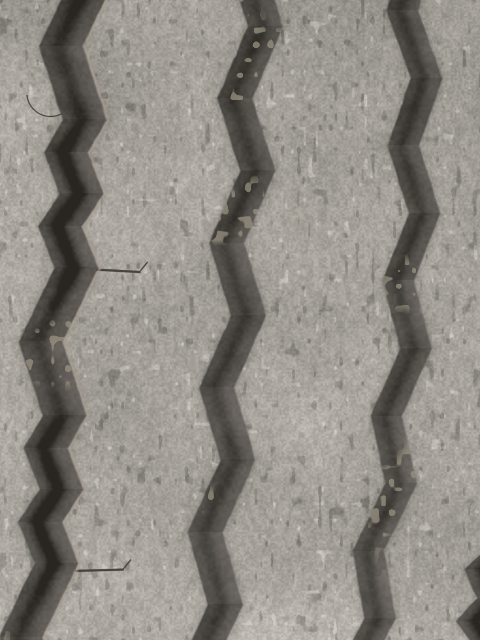
Give the GLSL for this texture, as a Shadertoy shader.

```glsl
// Worn tyre tread: grey speckled rubber cut by four zigzag grooves that lean left.
// Each groove is a folded centre line with a half width; shading runs across it,
// and value noise adds grain, stains and trapped grit. Lengths are in canvas heights.

const vec3 RUBBER_DARK  = vec3(0.52, 0.51, 0.48);
const vec3 RUBBER_LIGHT = vec3(0.78, 0.76, 0.73);
const vec3 GROOVE_DEEP  = vec3(0.16, 0.15, 0.13);
const vec3 GROOVE_FLOOR = vec3(0.43, 0.41, 0.39);
const vec3 GRIT         = vec3(0.60, 0.57, 0.51);
const vec3 CHAMFER      = vec3(0.67, 0.62, 0.57);

// Per groove: first inner corner, (slope, curvature), (period, half width, swing).
// A swing of zero selects the irregular three-tooth profile.
const vec2 START[4] = vec2[4](vec2(.091, .072), vec2(.367, .154), vec2(.630, .228), vec2(.80, .772));
const vec2 LEAN[4]  = vec2[4](vec2(-.068, 0.), vec2(-.052, -.025), vec2(-.016, -.111), vec2(-.76, 1.92));
const vec3 SHAPE[4] = vec3[4](vec3(.462, .034, 0.), vec3(.226, .0273, .042),
                              vec3(.211, .0245, .036), vec3(.326, .034, 0.));
// Corners of the three-tooth profile: (phase, sideways offset)
const vec2 TEETH[7] = vec2[7](vec2(0., .004), vec2(.25, .049), vec2(.36, .023), vec2(.5, .052),
                              vec2(.61, .022), vec2(.75, .052), vec2(1., .004));

float hash(vec2 p) {
    vec3 q = fract(vec3(p.xyx) * 0.1031);
    q += dot(q, q.yzx + 33.33);
    return fract((q.x + q.y) * q.z);
}

float noise(vec2 p) {
    vec2 i = floor(p), f = fract(p);
    f = f * f * (3.0 - 2.0 * f);
    return mix(mix(hash(i), hash(i + vec2(1, 0)), f.x),
               mix(hash(i + vec2(0, 1)), hash(i + vec2(1, 1)), f.x), f.y);
}

float fbm(vec2 p) {
    float sum = 0.0, amp = 0.5;
    for (int i = 0; i < 4; i++) { sum += amp * noise(p); p = p * 2.03 + 17.0; amp *= 0.5; }
    return sum / 0.9375;
}

float segment(vec2 p, vec2 a, vec2 b) {
    vec2 pa = p - a, ba = b - a;
    return length(pa - ba * clamp(dot(pa, ba) / dot(ba, ba), 0.0, 1.0));
}

float teeth(float phase) {
    float x = 0.0;
    for (int i = 0; i < 6; i++) {
        vec2 a = TEETH[i], b = TEETH[i + 1];
        if (phase >= a.x && phase < b.x) x = mix(a.y, b.y, (phase - a.x) / (b.x - a.x));
    }
    return x;
}

float centreLine(float y, vec2 start, vec2 lean, vec3 shape) {
    float dy = y - start.y, phase = fract(dy / shape.x);
    float fold = shape.z > 0.0 ? shape.z * (1.0 - abs(2.0 * phase - 1.0)) : teeth(phase);
    return start.x + dy * (lean.x + lean.y * dy) + fold;
}

vec3 rubber(vec2 p) {
    float tone = 0.47 + 0.22 * (p.y - 0.4) - 0.12 * (p.x - 0.35);
    tone += 0.55 * (fbm(p * 6.0) - 0.5) + 0.45 * (fbm(p * vec2(150, 85)) - 0.5);
    tone += 0.35 * (noise(p * 340.0) - 0.5);
    tone -= 0.45 * smoothstep(0.76, 0.92, noise(p * vec2(120, 60) + 40.0));  // scuffs
    tone += 0.40 * smoothstep(0.84, 0.96, noise(p * vec2(105, 80) + 90.0));  // dust
    return mix(RUBBER_DARK, RUBBER_LIGHT, clamp(tone, -0.2, 1.1));
}

// Thin cuts: hooked ones right of the first groove and one curl on its left.
float sipes(vec2 p) {
    float d = 1.0;
    for (int i = 0; i < 2; i++) {
        vec2 a = vec2(0.145, 0.421) + float(i) * vec2(-0.026, 0.471);
        vec2 b = a + vec2(0.073, 0.004 - 0.006 * float(i));
        d = min(d, min(segment(p, a, b) - 0.0018, segment(p, b, b + vec2(0.012, -0.015)) - 0.001));
    }
    vec2 q = p - vec2(0.079, 0.145);
    float curl = abs(length(q) - 0.037) - 0.0009;
    return min(d, max(curl, max(q.x - 0.03, 0.004 - q.y)));
}

vec3 groove(vec3 col, vec2 p, vec2 start, vec2 lean, vec3 shape, float px) {
    float c = centreLine(p.y, start, lean, shape);
    float slope = (centreLine(p.y + 0.002, start, lean, shape) - c) / 0.002;
    float wobble = 0.0025 * (fbm(p * 55.0) - 0.5);
    float x = p.x - c, d = abs(x) - shape.y + wobble, s = x / shape.y;
    bool deep = shape.z == 0.0;

    // Worn rim: soft shade, with a pale chamfer on the right of deep grooves
    col *= 1.0 - 0.14 * exp(-max(d, 0.0) / 0.006);
    if (deep && x > 0.0) col = mix(col, CHAMFER, 0.65 * exp(-pow((d - 0.003) / 0.0025, 2.0)));

    // Dark crease between the left wall and the floor
    float crease = exp(-pow((s + 0.12) / 0.42, 2.0));
    float phase = fract((p.y - start.y) / shape.x);
    float shadow = deep ? 0.45 + 0.5 * smoothstep(0.15, 0.4, phase) * smoothstep(1.0, 0.7, phase) : 0.36;
    float light = 0.66 + 0.13 * s + 0.20 * (p.y - 0.4) - shadow * crease;
    light += 0.06 * sign(slope) + 0.35 * (fbm(p * 30.0) - 0.5) + 0.16 * (noise(p * 230.0) - 0.5);
    vec3 inside = mix(GROOVE_DEEP, GROOVE_FLOOR, clamp(light, 0.0, 1.15));
    float grit = smoothstep(0.60, 0.72, noise(p * 9.0 + 5.0)) * smoothstep(0.68, 0.78, noise(p * 85.0));
    inside = mix(inside, GRIT, 0.75 * grit);
    return mix(col, inside, smoothstep(px + 0.0012, -px - 0.0012, d));
}

void mainImage(out vec4 fragColor, in vec2 fragCoord) {
    vec2 uv = fragCoord / iResolution.xy;
    vec2 p = vec2(uv.x * 0.75, 1.0 - uv.y);  // y runs downward along the grooves
    float px = 0.7 / iResolution.y;
    vec3 col = rubber(p);
    col = mix(col, GROOVE_DEEP * 1.5, 0.9 * smoothstep(px, -px, sipes(p)));
    for (int i = 0; i < 4; i++) col = groove(col, p, START[i], LEAN[i], SHAPE[i], px);
    fragColor = vec4(col, 1.0);
}
```
